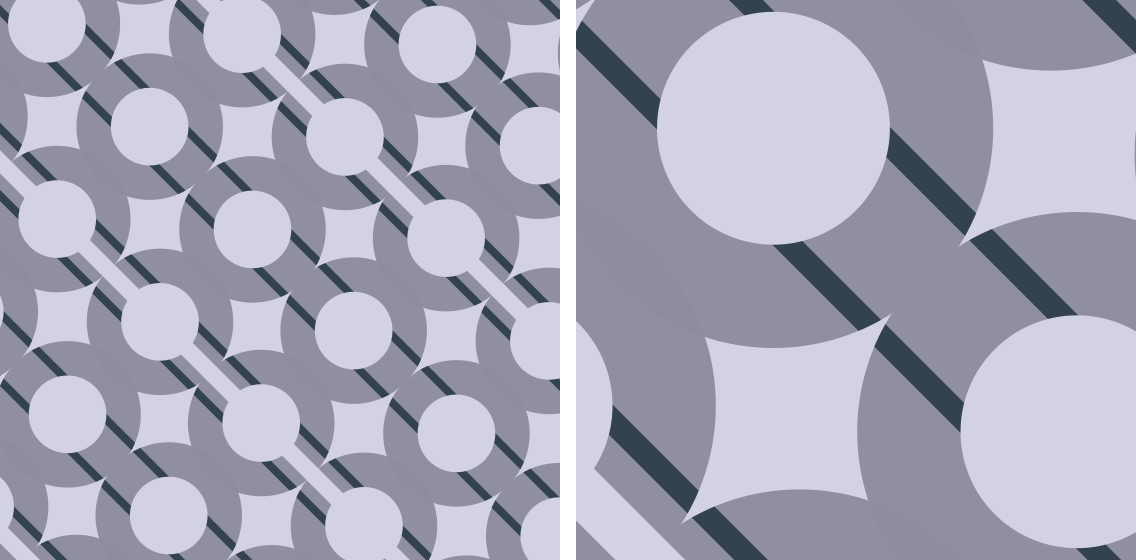
Left, the full canvas; right, a detail of the centre.
Give the GLSL for this pattern, as a Shadertoy shader.

```glsl
// Overlapping grey discs on a diagonal lattice, each with a pale hub.
// Paired dark rails cross the discs and a pale rod joins the hubs of every
// second diagonal. Discs sit in groups of three, set closer at the seams.

const vec3 PALE = vec3(0.828, 0.824, 0.890);
const vec3 GREY = vec3(0.565, 0.560, 0.624);
const vec3 LENS = vec3(0.553, 0.553, 0.622);
const vec3 DARK = vec3(0.200, 0.260, 0.310);

const vec2 SEAM = vec2(0.5412, 0.5);   // point midway between two groups
const float STEP_ALONG = 0.2596;       // disc spacing inside a group
const float STEP_SEAM = 0.2555;        // disc spacing across a seam
const float STEP_ACROSS = 0.2335;      // spacing of the diagonals
const float DISC_RADIUS = 0.1308;
const float HUB_RADIUS = 0.0693;
const float RAIL_OFFSET = 0.0424;
const float RAIL_HALF = 0.0071;
const float ROD_HALF = 0.0147;

float circle(vec2 p, float radius) {
    return length(p) - radius;
}

float stripe(float x, float halfWidth) {
    return abs(x) - halfWidth;
}

// Coverage of a distance field, softened over one pixel
float cover(float d, float pixel) {
    return clamp(0.5 - d / pixel, 0.0, 1.0);
}

// x runs down to the right, y runs up to the right
vec2 toDiagonal(vec2 p) {
    return vec2(p.x - p.y, p.x + p.y) * sqrt(0.5);
}

// Offset from the nearest disc centre along a diagonal
float alongGroup(float x) {
    float period = 2.0 * STEP_ALONG + STEP_SEAM;
    float t = mod(x, period) - 0.5 * period;
    return t - STEP_ALONG * clamp(floor(t / STEP_ALONG + 0.5), -1.0, 1.0);
}

void mainImage(out vec4 fragColor, in vec2 fragCoord) {
    float pixel = 1.0 / iResolution.y;
    vec2 q = toDiagonal(fragCoord * pixel - SEAM);
    float row = floor(q.y / STEP_ACROSS + 0.5);
    vec2 p = abs(vec2(alongGroup(q.x), q.y - row * STEP_ACROSS));

    // Nearest disc, and its lens with the neighbour across the diagonal
    float disc = circle(p, DISC_RADIUS);
    float neighbour = circle(vec2(p.x, STEP_ACROSS - p.y), DISC_RADIUS);
    float onDisc = cover(disc, pixel);
    vec3 color = mix(PALE, GREY, onDisc);
    color = mix(color, LENS, cover(max(disc, neighbour), pixel));

    // Rails on both sides of the hubs, hidden by the pale stars
    float rail = stripe(p.y - RAIL_OFFSET, RAIL_HALF);
    color = mix(color, DARK, onDisc * cover(rail, pixel));

    // Rod on alternate diagonals, then the hubs on top
    float hasRod = mod(row, 2.0);
    color = mix(color, PALE, hasRod * cover(stripe(p.y, ROD_HALF), pixel));
    color = mix(color, PALE, cover(circle(p, HUB_RADIUS), pixel));

    fragColor = vec4(color, 1.0);
}
```
